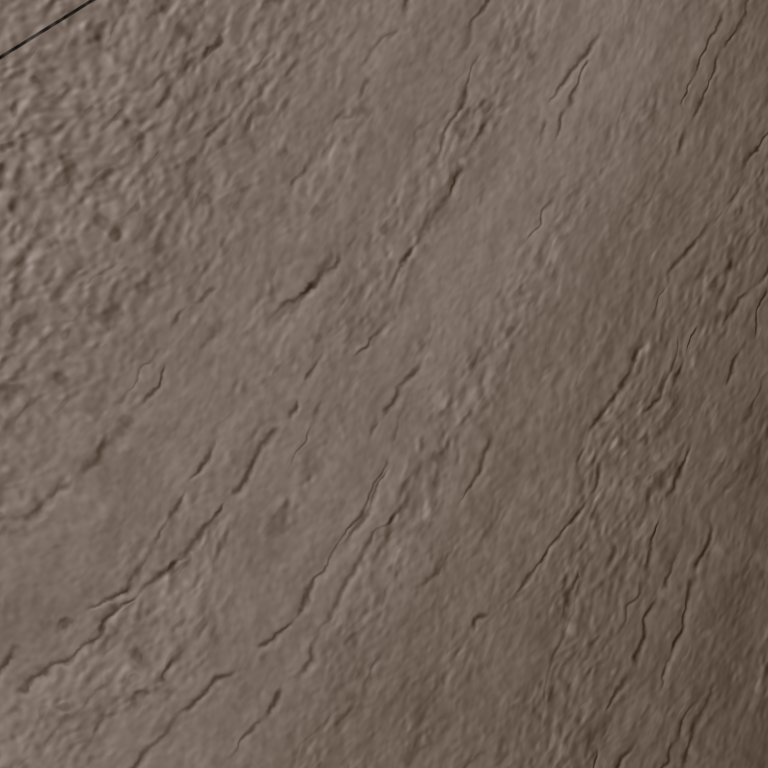
Write a WebGL 2 fragment shader that draws this texture.

```glsl
#version 300 es
precision highp float;

#define SHADE_COLOR vec3(0.33, 0.274, 0.232)
#define PALE_COLOR vec3(0.55, 0.495, 0.46)
#define GRAIN_SCALE vec2(58.0, 104.0)
#define ROUGH_RELIEF 0.88
#define SMOOTH_RELIEF 0.26
#define CRACK_WIDTH 0.0030
#define CRACK_DEPTH 0.72
#define CRACK_LAYERS 3
#define SEAM_WIDTH 0.0020

uniform vec2 u_resolution;
out vec4 fragColor;

float hash(vec2 p) {
    return fract(sin(dot(p, vec2(127.1, 311.7))) * 43758.5453);
}

float noise(vec2 p) {
    vec2 cell = floor(p), f = fract(p);
    vec2 u = f * f * (3.0 - 2.0 * f);
    return mix(mix(hash(cell), hash(cell + vec2(1, 0)), u.x),
               mix(hash(cell + vec2(0, 1)), hash(cell + vec2(1, 1)), u.x), u.y);
}

float fbm(vec2 p) {
    float sum = 0.0, amplitude = 0.5;
    for (int i = 0; i < 4; i++) {
        sum += amplitude * noise(p);
        p = mat2(0.8, 0.6, -0.6, 0.8) * p * 2.03 + 17.3;
        amplitude *= 0.5;
    }
    return sum / 0.9375;
}

// Bedding coordinates: x runs along the layers, y across them
vec2 bedding(vec2 p) {
    float rise = p.x + 0.6 * p.x * p.x;
    return vec2(0.7 * (p.x + p.y), 0.55 * (rise - p.y));
}

float grainHeight(vec2 q) {
    vec2 g = q * GRAIN_SCALE;
    g += 0.5 * vec2(noise(g * 0.6 + 5.0), noise(g * 0.6 + 41.0));
    vec2 turned = mat2(0.94, 0.34, -0.34, 0.94) * g;
    return 0.58 * noise(g) + 0.42 * noise(turned * 1.75 + 23.0);
}

// Rows of wavy, broken fissures: a dark cut with a faintly lit lip
float fissures(vec2 q, float seed) {
    float density = 5.0 + 2.0 * seed;
    float wave = 0.55 * noise(q * vec2(5.5, 3.0) + seed * 19.7);
    float s = q.y * density + wave + seed * 0.37;
    float row = floor(s);
    float d = (fract(s) - 0.5) / density;
    float width = CRACK_WIDTH * (0.5 + 1.1 * noise(q * vec2(34.0, 50.0) + seed));
    float presence = smoothstep(0.45, 0.75, noise(vec2(q.x * 7.0, row * 7.3 + seed * 31.1)));
    presence *= smoothstep(0.22, 0.62, noise(q * vec2(42.0, 30.0) + seed * 11.0));
    float cut = exp(-d * d / (width * width));
    float lip = exp(-pow((d - 2.0 * width) / (1.3 * width), 2.0));
    return presence * (0.35 * lip - cut);
}

void main() {
    vec2 p = gl_FragCoord.xy / u_resolution;
    vec2 q = bedding(p);

    // Uneven layers
    q.y += 0.03 * (fbm(p * 6.0 + 3.0) - 0.5);
    vec2 jagged = q;
    jagged.y += 0.022 * (fbm(p * 30.0 + 9.0) - 0.5);

    // Coarse, smooth and dark zones
    float patches = fbm(q * vec2(4.0, 11.0) + 60.0);
    float zone = q.y + 0.16 * (patches - 0.5);
    float coarse = 1.0 - smoothstep(-0.28, -0.12, zone);
    float dark = smoothstep(0.14, 0.34, zone);
    float rubble = smoothstep(0.52, 0.70, fbm(q * vec2(3.5, 15.0) + 84.0));

    // Broad tone
    float tone = mix(0.66, 0.43, dark) - 0.02 * coarse;
    tone -= 0.20 * smoothstep(0.35, 0.85, q.y);
    tone -= 0.09 * smoothstep(0.85, 1.0, p.x);
    tone += 0.20 * (patches - 0.5);
    tone += 0.32 * (fbm(q * vec2(16.0, 44.0) + 7.0) - 0.5);

    // Grain lit from one side
    float relief = SMOOTH_RELIEF + 0.16 * dark + 0.42 * rubble;
    relief = mix(relief, ROUGH_RELIEF * (0.3 + 1.4 * patches), coarse);
    float slope = grainHeight(q) - grainHeight(q + vec2(0.0035, 0.0055));
    tone += relief * slope;
    tone += 0.20 * (noise(q * vec2(130.0, 210.0)) - 0.5);

    // Small dark pits
    float pit = smoothstep(0.66, 0.92, noise(jagged * vec2(44.0, 88.0) + 210.0));
    tone -= pit * (0.08 + 0.26 * coarse + 0.22 * rubble);

    // Fissures
    float cracks = 0.0;
    for (int i = 0; i < CRACK_LAYERS; i++) {
        cracks += fissures(jagged, float(i) + 1.0);
    }
    tone += CRACK_DEPTH * cracks * mix(1.0, 0.4, coarse);

    // Pale flecks
    float fleck = smoothstep(0.76, 0.95, noise(jagged * vec2(34.0, 92.0) + 140.0));
    tone += 0.22 * fleck * (0.4 + 0.6 * rubble + 0.5 * dark);

    vec3 color = mix(SHADE_COLOR, PALE_COLOR, clamp(tone, -0.6, 1.4));
    color.b -= 0.005 * dark;

    // Thin seam across the upper left corner
    float seamDistance = abs(dot(p - vec2(0.0, 0.925), normalize(vec2(-0.62, 1.0))));
    float seam = 1.0 - smoothstep(0.4 * SEAM_WIDTH, 1.6 * SEAM_WIDTH, seamDistance);
    color *= 1.0 - seam * (0.45 + 0.45 * noise(p * 130.0));

    fragColor = vec4(color, 1.0);
}
```
